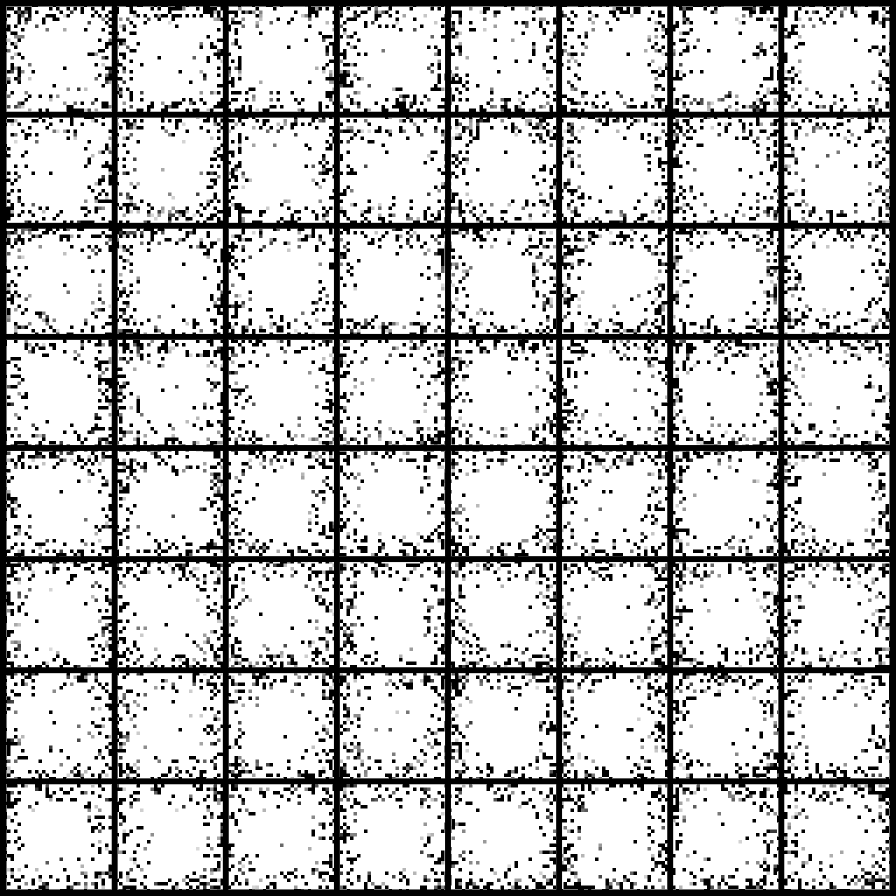
Reproduce this pattern procedurally as a WebGL 1 fragment shader.

```glsl
precision highp float;

uniform vec2 u_resolution;

float hash(vec2 p) {
  vec3 q = fract(vec3(p.xyx) * 0.1031);
  q += dot(q, q.yzx + 33.33);
  return fract((q.x + q.y) * q.z);
}

float cornerSlope(vec2 corner, vec2 offset) {
  float angle = 6.2832 * hash(corner + 71.0);
  return dot(vec2(cos(angle), sin(angle)), offset);
}

float gradientNoise(vec2 p) {
  vec2 i = floor(p);
  vec2 f = p - i;
  vec2 s = f * f * f * (f * (f * 6.0 - 15.0) + 10.0);
  vec2 e = vec2(1.0, 0.0);
  float low = mix(cornerSlope(i, f), cornerSlope(i + e.xy, f - e.xy), s.x);
  float high = mix(cornerSlope(i + e.yx, f - e.yx), cornerSlope(i + e.xx, f - e.xx), s.x);
  return mix(low, high, s.y);
}

// Darkness of one grain: frequent near the tile rim, rare and pale at its centre
float grainInk(vec2 grain) {
  vec2 uv = (grain + 0.5) / 256.0;
  vec2 tile = fract((uv - 0.5) / 0.124) - 0.5;
  vec2 squared = tile * tile;
  float radius = sqrt(sqrt(dot(squared, squared)));
  float rim = smoothstep(0.2, 0.53, radius);
  float clumping = 1.0 + 1.1 * gradientNoise(uv * 44.0);
  float density = 0.35 * rim * clumping + 0.008;
  float present = step(hash(grain + 13.0), density);
  float shade = hash(grain + 157.0);
  float ink = shade < 0.55 + 0.25 * rim ? 1.0 : mix(0.15, 0.8, hash(grain + 311.0));
  return present * ink;
}

// Square grains blended across their shared edges
float speckle(vec2 uv, float pixel) {
  vec2 p = uv * 256.0 - 0.5;
  vec2 i = floor(p);
  float softness = max(pixel * 256.0, 0.15);
  vec2 f = clamp((p - i - 0.5) / softness + 0.5, 0.0, 1.0);
  float low = mix(grainInk(i), grainInk(i + vec2(1.0, 0.0)), f.x);
  float high = mix(grainInk(i + vec2(0.0, 1.0)), grainInk(i + 1.0), f.x);
  return mix(low, high, f.y);
}

// Eight by eight tiles, with solid ink beyond the outer lines
float gridInk(vec2 uv, float pixel) {
  vec2 centred = uv - 0.5;
  vec2 toLine = (0.5 - abs(fract(centred / 0.124) - 0.5)) * 0.124;
  toLine = min(toLine, 0.496 - abs(centred));
  float edge = min(toLine.x, toLine.y) - 0.0033;
  return clamp(0.5 - edge / pixel, 0.0, 1.0);
}

void main() {
  vec2 uv = gl_FragCoord.xy / u_resolution;
  float pixel = 1.0 / min(u_resolution.x, u_resolution.y);
  float ink = max(gridInk(uv, pixel), speckle(uv, pixel));
  gl_FragColor = vec4(vec3(1.0 - ink), 1.0);
}
```
